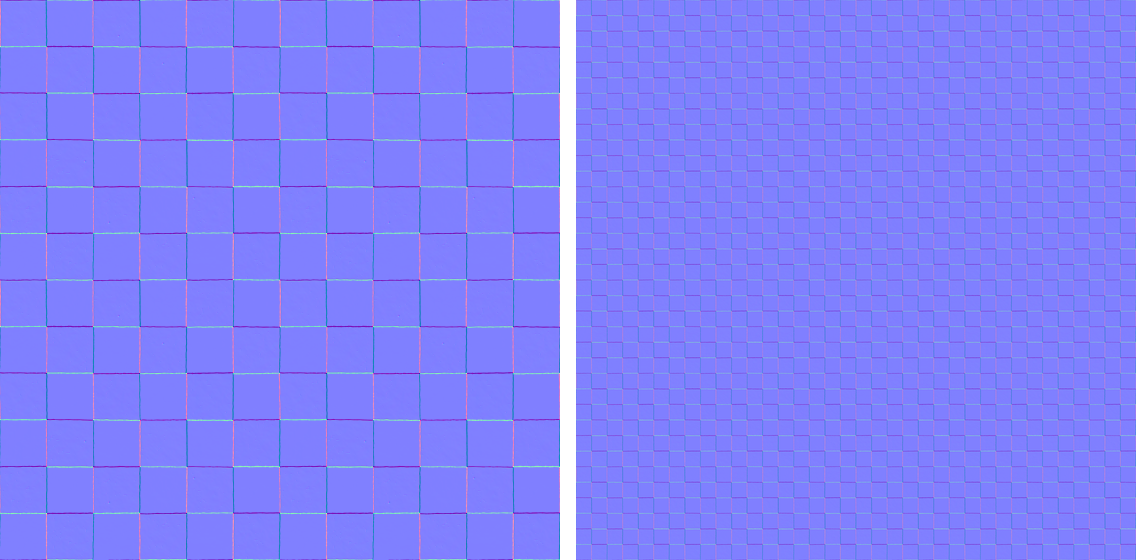
Left: one tile. Right: repeated 3 by 3.
A Shadertoy shader for this texture map:

```glsl
// Tangent-space normal map of a checkerboard of raised smooth tiles and sunken rough tiles.
#define TILES 12.0        // tiles across and down
#define PERIOD 6.0        // tiles before the random variation repeats
#define EDGE_WIDTH 0.021  // width of a bevel, in tiles
#define EDGE_TILT 0.90    // sideways part of the bevel normal
#define EDGE_SHIFT 0.014  // misplacement and skew of an edge
#define EDGE_WOBBLE 0.008 // unevenness along an edge
#define EDGE_SOFT 0.008   // softness of a bevel, in tiles
#define LIP_STRENGTH 0.35 // thin counter-slope at the foot of a bevel
#define ROUGHNESS 0.0011  // relief height of the sunken tiles
#define POLISH 0.12       // share of that relief on the raised tiles
#define TILE_LEAN 0.018   // random lean of whole tiles
#define PIT_RADIUS 0.018  // size of the rare pits

float hash(vec2 p) {
    return fract(sin(dot(p, vec2(127.1, 311.7))) * 43758.5453);
}

// Value noise on a lattice that wraps after the given number of cells
float noise(vec2 p, vec2 wrap) {
    vec2 cell = floor(p);
    vec2 f = fract(p);
    f = f * f * (3.0 - 2.0 * f);
    vec2 a = mod(cell, wrap);
    vec2 b = mod(cell + 1.0, wrap);
    return mix(mix(hash(a), hash(vec2(b.x, a.y)), f.x),
               mix(hash(vec2(a.x, b.y)), hash(b), f.x), f.y);
}

// Share of a filter footprint at distance d that is covered by a band
float bandCover(float d, float width, float footprint) {
    float lo = max(d - 0.5 * footprint, -0.5 * width);
    float hi = min(d + 0.5 * footprint, 0.5 * width);
    return clamp((hi - lo) / footprint, 0.0, 1.0);
}

// Surface grain: fine ripples, broad waves and scattered dents
float grain(vec2 p) {
    float height = 0.0;
    float scale = 6.0;
    float weight = 1.6;
    for (int i = 0; i < 3; i++) {
        height += weight * noise(p * scale, vec2(PERIOD * scale));
        scale *= 2.0;
        weight *= 0.55;
    }
    float dents = noise(p * 22.0 + 0.5, vec2(PERIOD * 22.0));
    return height - 1.2 * smoothstep(0.88, 1.0, dents);
}

vec2 grainSlope(vec2 p) {
    const float STEP = 0.012;
    vec2 e = vec2(STEP, 0.0);
    return vec2(grain(p - e.xy) - grain(p + e.xy),
                grain(p - e.yx) - grain(p + e.yx)) / (2.0 * STEP);
}

// A small hollow at a random place in some tiles
vec2 pitSlope(vec2 local, vec2 id) {
    vec2 centre = 0.15 + 0.7 * vec2(hash(id + 31.0), hash(id + 57.0));
    vec2 q = (local - centre) / PIT_RADIUS;
    float present = step(0.65, hash(id + 83.0));
    return -0.5 * present * q * exp(-dot(q, q));
}

// Bevel nearest to "across": x is the signed tilt across it,
// y the tilt along it, z the amount of bevel in the footprint
vec3 bevel(float across, float along, float axis, float pixel) {
    float line = floor(across + 0.5);
    float row = floor(along);
    vec2 id = mod(vec2(line, row), PERIOD) + axis * 40.0;

    float shift = hash(id) - 0.5 + (hash(id + 11.0) - 0.5) * (2.0 * fract(along) - 1.0);
    float wobble = noise(vec2(id.x * 3.0, along * 14.0), vec2(1000.0, PERIOD * 14.0)) - 0.5;
    float chips = noise(vec2(id.x * 3.0 + 1.0, along * 32.0), vec2(1000.0, PERIOD * 32.0));
    float d = across - line - EDGE_SHIFT * shift - EDGE_WOBBLE * wobble;

    // The bevel faces away from the raised tile
    float facing = mod(line + row, 2.0) < 0.5 ? -1.0 : 1.0;
    float footprint = length(vec2(pixel, EDGE_SOFT));
    float width = EDGE_WIDTH * (0.55 + 0.5 * chips + 0.4 * hash(id + 43.0));
    float slope = bandCover(d, width, footprint);
    float lip = bandCover(d - facing * EDGE_WIDTH, 0.5 * EDGE_WIDTH, footprint);
    lip *= LIP_STRENGTH * hash(id + 23.0) * (0.4 + chips);
    float skew = 0.16 * (hash(id + 71.0) - 0.5) + 0.2 * (chips - 0.5);
    return vec3(facing * (slope - lip), skew * slope, max(slope, lip));
}

void mainImage(out vec4 fragColor, in vec2 fragCoord) {
    vec2 p = fragCoord / iResolution.xy * TILES;
    float pixel = TILES / min(iResolution.x, iResolution.y);
    vec2 tile = floor(p);
    vec2 id = mod(tile, PERIOD);
    float sunken = mod(tile.x + tile.y, 2.0);

    // Tile faces
    vec2 lean = TILE_LEAN * (vec2(hash(id + 5.0), hash(id + 17.0)) - 0.5);
    vec2 face = grainSlope(p) * ROUGHNESS * mix(POLISH, 1.0, sunken);
    face += sunken * pitSlope(p - tile, id) + lean * mix(0.3, 1.0, sunken);
    vec3 normal = normalize(vec3(face, 1.0));

    // Bevels between tiles
    vec3 upright = bevel(p.x, p.y, 0.0, pixel);
    vec3 level = bevel(p.y, p.x, 1.0, pixel);
    float cover = max(upright.z, level.z);
    vec2 tilt = EDGE_TILT * (upright.xy + level.yx);
    tilt /= max(1.0, length(tilt) / 0.96);
    normal.xy = normal.xy * (1.0 - cover) + tilt;
    normal.z = mix(normal.z, sqrt(1.0 - EDGE_TILT * EDGE_TILT), cover);

    fragColor = vec4(0.5 + 0.5 * normal, 1.0);
}
```
